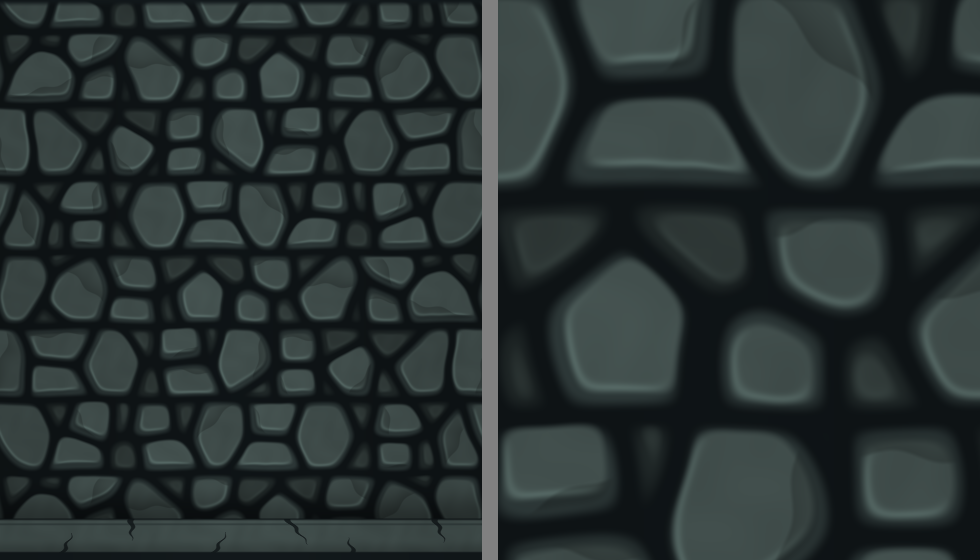
Left: the whole. Right: its middle third, enlarged.
Reproduce this texture procedurally as a WebGL 1 fragment shader.

```glsl
precision highp float;
// Dungeon wall: courses of irregular bevelled stones above a cracked stone ledge.
// Each course is a weighted Voronoi diagram of large stones and small fillers;
// three course layouts repeat up the wall, mirrored on every other repeat.
uniform vec2 u_resolution;

const float TAU = 6.28318;
const vec2 SIZE = vec2(6.6, 7.68);   // wall size, one course is about 1 high
const float COLUMN = 0.825;          // eight columns of stones across
const vec3 JOINT = vec3(0.055, 0.075, 0.083);
const vec3 SIDE = vec3(0.165, 0.205, 0.205);
const vec3 FACE = vec3(0.252, 0.302, 0.294);
const vec3 RIM = vec3(0.07, 0.09, 0.085);

float hash(vec3 p) {
  return fract(sin(dot(p, vec3(12.71, 31.17, 7.43))) * 4375.85);
}

// Stone centre (xy) and weight (z); kinds: 0 large, 1 lower slab, 2 and 3 fillers
vec3 site(float column, float layout, float kind) {
  vec3 id = vec3(mod(column, 8.0), layout, kind);
  float a = hash(id), b = hash(id + 17.3), c = hash(id + 41.9);
  float split = step(0.62, hash(vec3(id.xy, 9.0)));
  if (kind < 0.5) {
    float y = mix(0.5 + (b - 0.5) * 0.42, 0.7 + 0.1 * b, split);
    return vec3((column + 0.5 + (a - 0.5) * 0.4) * COLUMN, y, 0.05 + 0.1 * c * (1.0 - split));
  }
  if (kind < 1.5) {
    return vec3((column + 0.5 + (a - 0.5) * 0.5) * COLUMN, 0.2 + 0.1 * b, mix(-9.0, 0.04, split));
  }
  float y = kind < 2.5 ? 0.87 - 0.12 * b : 0.13 + 0.12 * b;
  return vec3((column + 1.0 + (a - 0.5) * 0.45) * COLUMN, y, c < 0.28 ? -9.0 : -0.04 * c);
}

// Painted mottling from layered sines that wrap on both axes
float mottle(vec2 uv) {
  vec2 t = uv * TAU;
  return sin(5.0 * t.x + 2.0 * sin(4.0 * t.y)) * sin(7.0 * t.y + 2.0 * sin(3.0 * t.x))
       + 0.5 * sin(17.0 * t.x + 9.0 * t.y + 2.0 * sin(11.0 * t.y - 6.0 * t.x));
}

vec3 stones(vec2 p, float grain) {
  // Course number, layout and mirroring
  float level = (p.y - 1.19 + 0.012 * sin(p.x / SIZE.x * TAU * 4.0)) / 1.01;
  float course = floor(level);
  float layout = mod(course, 3.0);
  float mirrored = 1.0 - mod(floor(course / 3.0), 2.0);
  vec2 q = vec2(mix(p.x, SIZE.x - p.x, mirrored) + layout * 0.37, level - course);
  q.x += 0.015 * sin(q.y * 9.0 + layout);
  float column = floor(q.x / COLUMN);

  // Find the stone that owns this point
  vec3 stone = vec3(0.0);
  vec2 key = vec2(0.0);
  float nearest = 99.0;
  for (int i = -2; i <= 2; i++) {
    for (int k = 0; k < 4; k++) {
      vec3 s = site(column + float(i), layout, float(k));
      float power = dot(q - s.xy, q - s.xy) - s.z;
      if (power < nearest) {
        nearest = power;
        stone = s;
        key = vec2(mod(column + float(i), 8.0), float(k));
      }
    }
  }

  // Rounded distance to its joints, and the outward direction
  float low = exp(-24.0 * q.y), high = exp(-24.0 * (1.0 - q.y));
  float sum = low + high;
  vec2 outward = vec2(0.0, high - low);
  for (int i = -2; i <= 2; i++) {
    for (int k = 0; k < 4; k++) {
      vec3 s = site(column + float(i), layout, float(k));
      vec2 gap = s.xy - stone.xy;
      float span = length(gap);
      if (span > 0.001) {
        float edge = (dot(q - s.xy, q - s.xy) - s.z - nearest) / (2.0 * span);
        float w = exp(-24.0 * edge);
        sum += w;
        outward += w * gap / span;
      }
    }
  }
  float d = -log(sum) / 24.0;
  outward /= sum;

  // Bevel, face and lit rim
  float seed = hash(vec3(key, layout + 5.0));
  float large = 1.0 - step(1.5, key.y);
  vec2 lean = vec2(cos(seed * TAU), sin(seed * TAU));
  float bevel = 0.085 + 0.03 * dot(outward, lean) - 0.02 * outward.y + 0.004 * grain;
  float tone = mix(0.68, 0.94, large) + 0.1 * seed + 0.025 * grain;
  vec3 color = mix(JOINT, SIDE * tone, smoothstep(0.015, 0.085, d));
  color = mix(color, FACE * tone, smoothstep(bevel - 0.02, bevel + 0.025, d));
  float ridge = (d - bevel - 0.02) / 0.02;
  float lit = clamp(0.3 + dot(outward, vec2(0.5, -0.7)), 0.0, 1.0);
  color += RIM * exp(-ridge * ridge) * lit * mix(0.25, 1.0, large);

  // Chipped facet on some large stones
  vec2 r = q - stone.xy;
  float chip = dot(r, lean) - 0.1 + 0.025 * sin(14.0 * dot(r, vec2(-lean.y, lean.x)) + seed * 20.0);
  float worn = large * step(0.45, fract(seed * 7.3)) * smoothstep(0.05, 0.11, d);
  return color * (1.0 - 0.22 * worn * smoothstep(0.0, 0.025, chip) * exp(-5.0 * max(chip, 0.0)));
}

vec3 ledge(vec2 p, float grain) {
  vec3 color = FACE * (0.98 + 0.03 * grain) * mix(0.82, 1.0, smoothstep(0.1, 0.3, p.y));
  color = mix(color, SIDE, 0.7 * smoothstep(0.025, 0.0, abs(p.y - 0.49)));
  // Tapering cracks from alternate edges
  for (int i = 0; i < 6; i++) {
    float n = float(i), h = hash(vec3(n, 3.0, 8.0));
    float t = mod(n, 2.0) < 0.5 ? p.y - 0.11 : 0.49 - p.y;
    float x = p.x - 0.6 - 1.03 * n - 0.35 * h - (h - 0.5) * 2.2 * t - 0.02 * sin(t * 40.0);
    float width = 0.035 * (1.0 - t / (0.15 + 0.15 * h));
    color = mix(color, JOINT, 0.8 * smoothstep(0.012, -0.012, abs(x) - width) * step(0.0, width));
  }
  color = mix(JOINT, color, smoothstep(0.57, 0.53, p.y));
  return mix(JOINT * 1.25, color, smoothstep(0.095, 0.125, p.y));
}

void main() {
  vec2 uv = gl_FragCoord.xy / u_resolution;
  vec2 p = uv * SIZE;
  float grain = mottle(uv);
  // Shade the wall above the ledge and at the top, where it meets the dark base
  vec3 wall = stones(p, grain) * mix(0.65, 1.0, smoothstep(0.5, 1.1, p.y));
  wall = mix(wall, JOINT * 1.25, smoothstep(7.58, 7.68, p.y));
  vec3 color = mix(ledge(p, grain), wall, smoothstep(0.555, 0.58, p.y));
  color *= 0.97 - 0.05 * cos(uv.x * TAU);
  gl_FragColor = vec4(color, 1.0);
}
```
